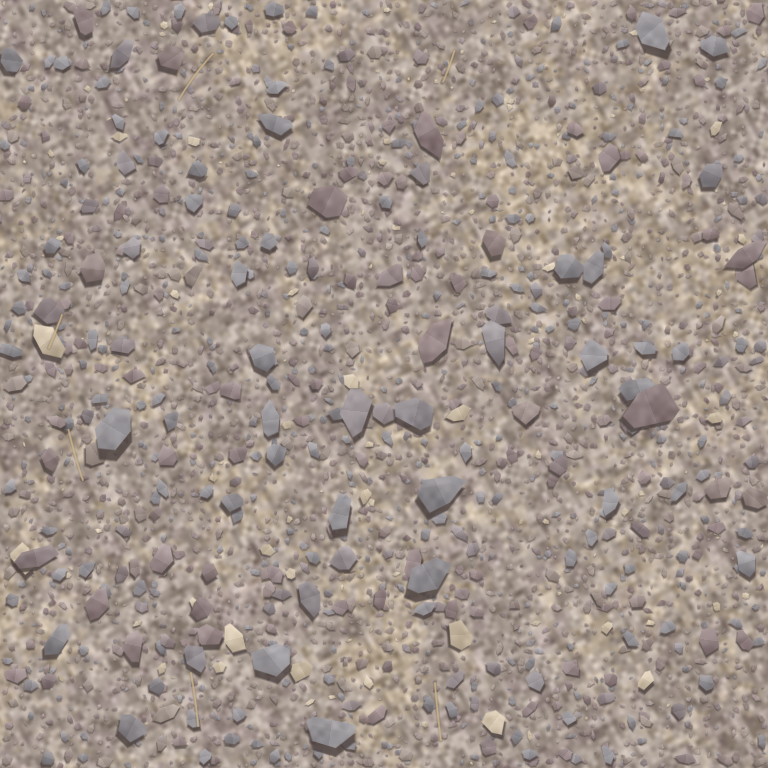
A Shadertoy shader for this texture:

```glsl
// Dry gravelly soil: sandy grain, angular blue-grey stones with dark undersides, and straw.

const float TAU = 6.2832;
const vec3 EARTH  = vec3(0.655, 0.605, 0.570);
const vec3 SAND   = vec3(0.760, 0.690, 0.575);
const vec3 MAUVE  = vec3(0.590, 0.520, 0.525);
const vec3 SLATE  = vec3(0.590, 0.580, 0.600);
const vec3 CREAM  = vec3(0.830, 0.770, 0.680);
const vec3 STRAW  = vec3(0.800, 0.710, 0.540);
const vec3 SHADOW = vec3(0.290, 0.250, 0.240);

vec3 hash3(vec2 p) {
    vec3 q = fract(p.xyx * vec3(0.1031, 0.1030, 0.0973));
    q += dot(q, q.yxz + 33.33);
    return fract((q.xxy + q.yzz) * q.zyx);
}

float noise(vec2 p) {
    vec2 i = floor(p), f = fract(p);
    f = f * f * (3.0 - 2.0 * f);
    float low  = mix(hash3(i).x, hash3(i + vec2(1, 0)).x, f.x);
    float high = mix(hash3(i + vec2(0, 1)).x, hash3(i + vec2(1, 1)).x, f.x);
    return mix(low, high, f.y);
}

vec2 direction(float angle) {
    return vec2(cos(angle), sin(angle));
}

vec2 rotate(vec2 p, float angle) {
    vec2 d = direction(angle);
    return vec2(d.x * p.x + d.y * p.y, d.x * p.y - d.y * p.x);
}

// Irregular convex polygon with six jittered sides
float stoneDistance(vec2 p, vec2 id, float radius, float angle, float stretch) {
    p = rotate(p, angle) * vec2(1.0 / stretch, stretch);
    float d = -1.0;
    for (int i = 0; i < 6; i++) {
        vec3 h = hash3(id + float(i) * 17.3);
        vec2 side = direction((float(i) + 0.6 * h.x) * TAU / 6.0);
        d = max(d, dot(p, side) - radius * mix(0.7, 1.15, h.y));
    }
    return d;
}

// Bare soil: several sizes of grain over broad tints
vec3 soil(vec2 p) {
    float broad = noise(p * 6.0 + 3.0);
    float patches = noise(p * 21.0 + 40.0);
    float tint = noise(p * 85.0 + 90.0);
    float grain = (noise(rotate(p, 0.5) * 145.0) - 0.5) * 0.24
                + (noise(rotate(p, 1.1) * 74.0 + 9.0) - 0.5) * 0.17
                + (patches - 0.5) * 0.06;
    float sandy = smoothstep(0.45, 0.85, 0.4 * broad + 0.3 * patches + 0.4 * tint);
    float purple = smoothstep(0.5, 0.9, noise(p * 48.0 + 70.0)) * (1.0 - broad);
    vec3 color = mix(EARTH, SAND, 0.6 * sandy);
    return mix(color, MAUVE, 0.6 * purple) + grain;
}

// One size of scattered stones; slateShare separates rock from soil clods
vec3 scatterStones(vec3 color, vec2 p, float cells, float density, vec2 radii,
                   float slateShare, float shade, float blur) {
    vec2 g = p * cells, base = floor(g);
    float soft = blur * cells;
    for (int k = 0; k < 9; k++) {
        vec2 id = base + vec2(k % 3, k / 3) - 1.0;
        vec2 seed = id + cells * 7.0;
        vec3 place = hash3(seed);
        if (place.z > density) continue;
        vec3 form = hash3(seed + 51.7);
        vec3 look = hash3(seed + 113.1);
        float radius = mix(radii.x, radii.y, form.x * form.x);
        float angle = form.y * TAU;
        float stretch = mix(1.0, 1.4, form.z);
        vec2 q = g - id - mix(vec2(0.25), vec2(0.75), place.xy);

        // Crescent of shade below the stone
        vec2 drop = vec2(0.35 * (look.z - 0.6), -mix(0.2, 0.55, look.y)) * radius;
        float under = stoneDistance(q - drop, seed, radius, angle, stretch);
        color = mix(color, SHADOW, shade * smoothstep(soft * 1.6, -soft * 1.6, under));

        // Tilted face, darker towards the lower edge
        float d = stoneDistance(q, seed, radius, angle, stretch);
        vec3 rock = mix(MAUVE, SLATE, smoothstep(0.1, 0.6, look.y));
        vec3 tone = mix(mix(EARTH, MAUVE, look.y), rock, step(look.x, slateShare));
        tone = mix(tone, CREAM, step(0.96, look.x));
        float facet = dot(q, direction(angle)) / radius;
        tone += 0.10 * (look.z - 0.5) + 0.06 * q.y / radius + 0.025 * sign(facet);
        tone += 0.10 * (noise(p * 110.0 + id) - 0.5);
        color = mix(color, tone, 0.92 * smoothstep(soft, -soft, d));
    }
    return color;
}

// Sparse thin stalks with a faint shadow
vec3 scatterStraw(vec3 color, vec2 p, float cells, float density, float blur) {
    vec2 g = p * cells, id = floor(g);
    vec3 h = hash3(id + 211.0), form = hash3(id + 307.0);
    if (h.z > density) return color;
    vec2 q = rotate(g - id - mix(vec2(0.4), vec2(0.6), h.xy), form.x * TAU);
    q.y += 0.5 * q.x * q.x * (form.y - 0.5);
    float reach = mix(0.12, 0.28, form.z);
    float d = length(vec2(max(abs(q.x) - reach, 0.0), q.y)) / cells;
    color = mix(color, SHADOW, 0.25 * smoothstep(0.004, 0.001, d));
    return mix(color, STRAW, 0.85 * smoothstep(0.0012 + blur, 0.0012 - blur, d));
}

void mainImage(out vec4 fragColor, in vec2 fragCoord) {
    vec2 p = fragCoord / iResolution.y;
    float blur = max(0.0012, 0.75 / iResolution.y);
    vec3 color = soil(p);
    color = scatterStones(color, p, 82.0, 0.45, vec2(0.14, 0.38), 0.25, 0.50, blur);
    color = scatterStones(color, p, 41.0, 0.45, vec2(0.15, 0.36), 0.50, 0.70, blur);
    color = scatterStones(color, p, 21.0, 0.42, vec2(0.17, 0.36), 0.80, 0.80, blur);
    color = scatterStones(color, p, 10.0, 0.22, vec2(0.17, 0.29), 0.94, 0.80, blur);
    color = scatterStraw(color, p, 6.0, 0.16, blur);
    fragColor = vec4(clamp(color, 0.0, 1.0), 1.0);
}
```
